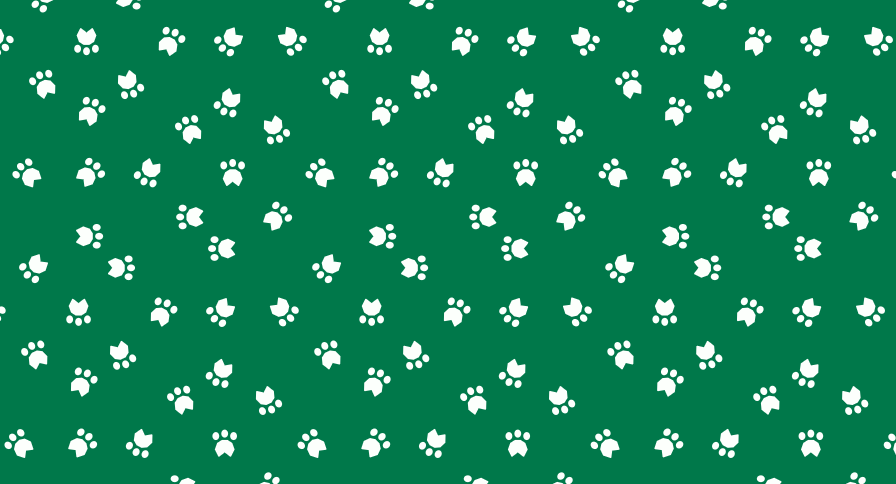
Reproduce this pattern procedurally as a Shadertoy shader.

```glsl
#define CANVAS_HEIGHT 414.0
#define TILE vec2(250.7, 231.5)
#define ROW_SHIFT 6.8
#define PIVOT vec2(136.5, 322.4)
#define GROUND vec3(0.0, 0.47, 0.29)
#define PAW_COLOR vec3(0.99, 1.0, 0.99)
#define TOE_RADII vec2(2.9, 3.4)
#define PAD_ROUNDING 0.8

// Paws of half a tile: offset from the pivot, heading in degrees
const vec3 PAWS[10] = vec3[10](
    vec3(-62.5, 56.3, -90.0), vec3(9.3, 56.1, 62.0),
    vec3(59.7, 56.5, -135.0), vec3(112.8, 57.0, -45.0),
    vec3(-99.0, 19.5, 115.0), vec3(-25.8, 19.2, -65.0),
    vec3(-59.0, -3.8, 62.0),  vec3(26.1, -94.0, 180.0),
    vec3(100.3, -94.0, 45.0), vec3(53.4, -121.0, 180.0));

// Upper half of the heel pad; the ends run past the mirror axis
const vec2 PAD[6] = vec2[6](
    vec2(-4.3, -3.0), vec2(-10.4, 4.9), vec2(-5.0, 7.6),
    vec2(0.0, 5.8), vec2(2.3, 2.2), vec2(2.3, -3.0));

float sdPad(vec2 p) {
    float nearest = 1e6;
    float side = 1.0;
    for (int i = 0, j = 5; i < 6; j = i, i++) {
        vec2 edge = PAD[j] - PAD[i];
        vec2 w = p - PAD[i];
        vec2 gap = w - edge * clamp(dot(w, edge) / dot(edge, edge), 0.0, 1.0);
        nearest = min(nearest, dot(gap, gap));
        bvec3 crossing = bvec3(p.y >= PAD[i].y, p.y < PAD[j].y,
                               edge.x * w.y > edge.y * w.x);
        if (all(crossing) || all(not(crossing))) side = -side;
    }
    return side * sqrt(nearest) - PAD_ROUNDING;
}

float sdEllipse(vec2 p, vec2 radii) {
    float k = length(p / radii);
    return k * (k - 1.0) / max(length(p / (radii * radii)), 1e-4);
}

// Paw pointing along +x, mirrored about its axis
float sdPaw(vec2 p) {
    p.y = abs(p.y);
    float toes = min(sdEllipse(p - vec2(8.5, 0.0), TOE_RADII.yx),
                     sdEllipse(p - vec2(6.4, 7.6), TOE_RADII.yx));
    return min(sdPad(p), toes);
}

// Offset to the nearest copy on the sheared lattice
vec2 wrapTile(vec2 p) {
    float row = round(p.y / TILE.y);
    p -= row * vec2(ROW_SHIFT, TILE.y);
    p.x -= TILE.x * round(p.x / TILE.x);
    return p;
}

void mainImage(out vec4 fragColor, in vec2 fragCoord) {
    float pixel = CANVAS_HEIGHT / iResolution.y;
    vec2 p = fragCoord * pixel - PIVOT;
    float dist = 1e3;

    // Each paw has a twin turned half round about the pivot
    for (int i = 0; i < 10; i++) {
        float angle = radians(PAWS[i].z);
        vec2 dir = vec2(cos(angle), sin(angle));
        for (float turn = -1.0; turn < 2.0; turn += 2.0) {
            vec2 q = turn * wrapTile(p - turn * PAWS[i].xy);
            if (dot(q, q) > 400.0) continue;
            q = vec2(dot(q, dir), dot(q, vec2(-dir.y, dir.x)));
            dist = min(dist, sdPaw(q));
        }
    }

    float coverage = clamp(0.5 - dist / pixel, 0.0, 1.0);
    fragColor = vec4(mix(GROUND, PAW_COLOR, coverage), 1.0);
}
```
